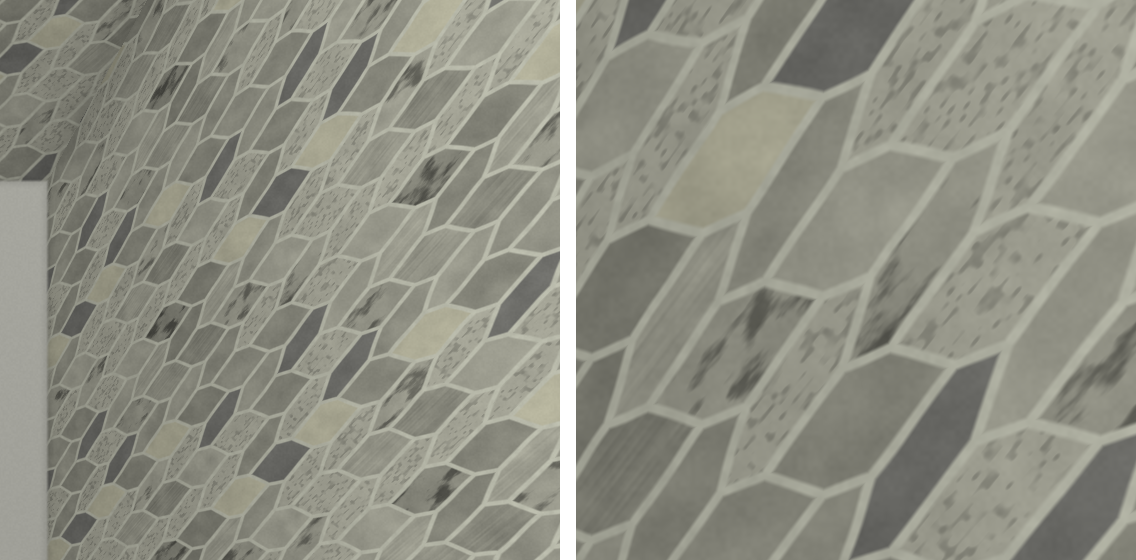
Left: the whole. Right: its middle third, enlarged.
A Shadertoy shader for this pattern:

```glsl
const vec2 STEP_A = vec2(0.161, -0.1255);   // lattice step, down to the right
const vec2 STEP_B = vec2(0.0, -0.251);      // lattice step, straight down
const vec3 STONE_TINT = vec3(1.0, 1.0, 0.915);
const vec3 GROUT = vec3(0.665, 0.67, 0.615);

struct Tile { float dist; vec2 local; vec2 id; };

float hash(vec2 p) {
    vec3 q = fract(vec3(p.xyx) * 0.1031);
    q += dot(q, q.yzx + 33.33);
    return fract((q.x + q.y) * q.z);
}

float noise(vec2 p) {
    vec2 i = floor(p), f = fract(p);
    f = f * f * (3.0 - 2.0 * f);
    return mix(mix(hash(i), hash(i + vec2(1, 0)), f.x),
               mix(hash(i + vec2(0, 1)), hash(i + vec2(1, 1)), f.x), f.y);
}

float fbm(vec2 p) {
    float sum = 0.0, amp = 0.5;
    for (int i = 0; i < 4; i++) {
        sum += amp * noise(p);
        p = mat2(1.6, 1.2, -1.2, 1.6) * p + 7.3;
        amp *= 0.5;
    }
    return sum;
}

// Distance to a pair of opposite edges, mirrored through the centre
float slab(vec2 p, vec2 v0, vec2 v1) {
    vec2 edge = normalize(v1 - v0);
    vec2 normal = vec2(-edge.y, edge.x);
    return abs(dot(p, normal)) - abs(dot(v0, normal));
}

float hexagon(vec2 p, vec2 v0, vec2 v1, vec2 v2) {
    return max(slab(p, v0, v1), max(slab(p, v1, v2), slab(p, v2, -v0)));
}

// Wide and slim hexagons interlocked, one of each per lattice cell
Tile findTile(vec2 w) {
    vec2 left = vec2(-0.118, -0.043), foot = vec2(-0.043, -0.0825);
    vec2 heel = vec2(0.0182, -0.0722);
    vec2 slimCentre = 0.5 * STEP_A;
    vec2 side = heel - slimCentre, shoulder = -left - slimCentre;
    vec2 tip = side + STEP_A - STEP_B;

    float column = w.x / STEP_A.x;
    vec2 home = round(vec2(column, (w.y - column * STEP_A.y) / STEP_B.y));
    Tile tile = Tile(1.0, vec2(0), vec2(0));
    for (int i = -1; i <= 1; i++)
    for (int j = -1; j <= 1; j++) {
        vec2 cell = home + vec2(i, j);
        vec2 p = w - cell.x * STEP_A - cell.y * STEP_B;
        vec2 sheet = mod(cell, vec2(6, 4));    // mosaic sheets repeat
        float wide = hexagon(p, left, foot, heel);
        float slim = hexagon(p - slimCentre, side, shoulder, tip);
        if (wide < tile.dist) tile = Tile(wide, p, sheet);
        if (slim < tile.dist) tile = Tile(slim, p - slimCentre, sheet + vec2(17, 31));
    }
    return tile;
}

vec3 stone(Tile tile, vec2 w) {
    float kind = hash(tile.id + 3.7), tone = hash(tile.id + 51.2);
    vec2 grainPos = w + 9.0 * tile.id;
    vec2 along = mat2(0.7, -0.7, 0.7, 0.7) * grainPos;
    float cloud = fbm(grainPos * 18.0) - 0.47;
    float shade = 0.475 + 0.105 * tone + 0.11 * cloud;
    vec3 tint = STONE_TINT;

    if (kind < 0.10) {                          // dark slate
        shade = 0.40 + 0.08 * cloud;
        tint = vec3(1.0, 1.0, 0.96);
    } else if (kind < 0.20) {                   // warm cream
        shade = 0.64 + 0.10 * cloud;
        tint = vec3(1.0, 0.99, 0.865);
    } else if (kind < 0.48) {                   // smoky veins
        float vein = fbm(along * vec2(14.0, 38.0));
        shade -= 0.20 * smoothstep(0.47, 0.72, vein);
    } else if (kind < 0.66) {                   // pale and pitted
        float pits = noise(along * vec2(75.0, 150.0));
        shade = 0.60 - 0.10 * smoothstep(0.5, 0.95, pits) + 0.08 * cloud;
    } else if (kind < 0.76) {                   // fine saw lines
        shade += 0.05 * (noise(along * vec2(9.0, 190.0)) - 0.5);
    }
    return shade * tint;
}

vec3 mosaic(vec2 w, float pixel) {
    Tile tile = findTile(w + 0.004 * (vec2(noise(w * 16.0), noise(w * 16.0 + 40.0)) - 0.5));
    float soft = max(0.0035, pixel);
    float joint = smoothstep(-0.0065 - soft, -0.0065 + soft, tile.dist);
    return mix(stone(tile, w), GROUT * (0.97 + 0.06 * noise(w * 60.0)), joint);
}

void mainImage(out vec4 fragColor, in vec2 fragCoord) {
    vec2 p = fragCoord / iResolution.xy;
    float pixel = 1.0 / iResolution.y;

    // Main wall recedes to the left; the return wall faces forward
    float depth = 0.332 + 0.29 * p.x;
    vec2 mainWall = (p - vec2(0.5, 0.056)) / depth;
    vec2 returnWall = (p - vec2(0.03, 0.06)) / vec2(0.43, 0.37);
    float corner = p.x - 0.085 - 0.55 * (p.y - 0.677);
    bool onReturn = corner < 0.0 && p.y > 0.67;
    vec3 color = mosaic(onReturn ? returnWall : mainWall, pixel / depth);

    // Light falls off toward the left and into the corner
    float light = mix(0.87, 1.10, smoothstep(0.0, 1.0, p.x + 0.12 * (p.y - 0.5)));
    light *= 1.0 - 0.17 * exp(-abs(corner) / 0.06) * smoothstep(0.6, 0.75, p.y);
    color *= light;

    // Plain panel with a bevelled rim
    vec2 inset = vec2(0.085, 0.677) - p;
    float panelDist = min(inset.x, inset.y);
    color *= 1.0 - 0.14 * exp(-max(-panelDist, 0.0) / 0.008);
    float rim = smoothstep(0.0, 0.016, panelDist);
    vec3 panel = vec3(0.645, 0.645, 0.615) * mix(0.93, 1.0, rim) * (0.97 + 0.06 * p.y);
    color = mix(color, panel, smoothstep(-0.002 - pixel, 0.002 + pixel, panelDist));

    color += 0.018 * (noise(p * 330.0) - 0.5);
    fragColor = vec4(color, 1.0);
}
```
